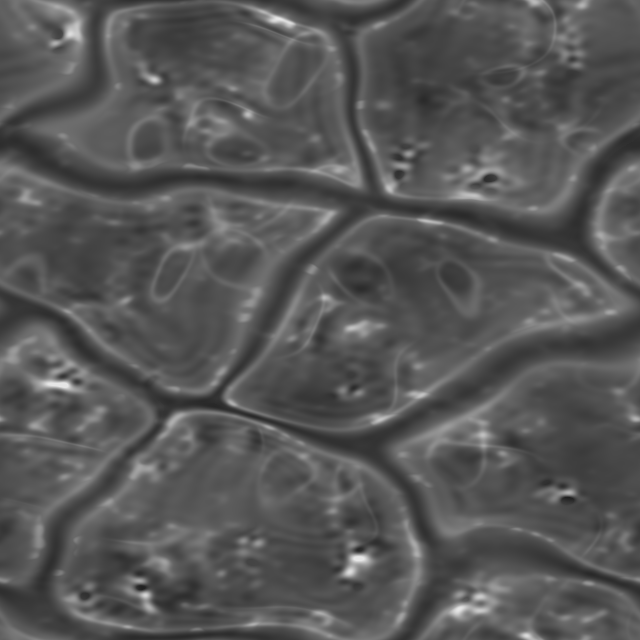
This texture is drawn by a WebGL 2 fragment shader. Its source:

```glsl
#version 300 es
precision highp float;
uniform vec2 u_resolution;
out vec4 fragColor;

const float TAU = 6.283185;
const vec2 CELLS = vec2(2.0, 3.0);       // large cells per tile
const vec2 STRETCH = vec2(0.8, 1.15);    // widens cells sideways
const vec2 BODIES = vec2(6.0, 6.0);      // inner bodies per tile
const float JITTER = 0.8;
const float CORNER = 0.014;              // rounding of cell corners
const float BASE_TONE = 0.322;
const float BROAD_TONE = 0.028;
const float WALL_DARK = 0.135;
const float WALL_WIDTH = 0.020;
const float RIM_LIGHT = 0.15;
const float RIM_WIDTH = 0.0075;
const float FLOW_TONE = 0.045;
const float FINE_TONE = 0.040;
const float RING_LIGHT = 0.10;
const float CLUMP_LIGHT = 0.27;
const int WAVES = 10;

vec3 hash3(vec2 p) {
    vec3 q = fract(vec3(p.xyx + 17.3) * vec3(0.1031, 0.1030, 0.0973));
    q += dot(q, q.yxz + 33.33);
    return fract((q.xxy + q.yzz) * q.zyx);
}

// Sum of sines with whole wave numbers: wraps, unit variance.
float waves(vec2 p, float freq, float seed) {
    float sum = 0.0;
    for (int i = 0; i < WAVES; i++) {
        vec3 h = hash3(vec2(float(i) * 3.7, seed * 11.3));
        float angle = 0.5 * TAU * (float(i) + h.x) / float(WAVES);
        vec2 k = round(freq * (0.6 + 0.8 * h.y) * vec2(0.8, 1.2) * vec2(cos(angle), sin(angle)));
        sum += sin(TAU * (dot(k, p) + h.z));
    }
    return sum * sqrt(2.0 / float(WAVES));
}

float bell(float x, float width) {
    x /= width;
    return exp(-x * x);
}

vec2 siteOffset(vec2 cell, vec2 p) {
    vec2 jitter = JITTER * (hash3(mod(cell, CELLS)).xy - 0.5);
    return ((cell + 0.5 + jitter) / CELLS - p) * STRETCH;
}

// x: rounded distance to the cell border, y: how level that border runs
vec2 cellWall(vec2 p) {
    vec2 home = floor(p * CELLS), nearest = vec2(9.0);
    for (int y = -2; y <= 2; y++)
    for (int x = -2; x <= 2; x++) {
        vec2 s = siteOffset(home + vec2(x, y), p);
        if (dot(s, s) < dot(nearest, nearest)) nearest = s;
    }
    float sum = 1e-20, level = 0.0;
    for (int y = -2; y <= 2; y++)
    for (int x = -2; x <= 2; x++) {
        vec2 s = siteOffset(home + vec2(x, y), p), gap = s - nearest;
        if (dot(gap, gap) < 1e-5) continue;
        vec2 normal = normalize(gap);
        float weight = exp(-dot(0.5 * (s + nearest), normal) / CORNER);
        sum += weight;
        level += weight * normal.y * normal.y;
    }
    return vec2(max(-CORNER * log(sum), 0.0), level / sum);
}

// x: tone of rings and their filling, y: density of bright clumps
vec2 innerBodies(vec2 p) {
    vec2 home = floor(p * BODIES), result = vec2(0.0);
    for (int y = -1; y <= 1; y++)
    for (int x = -1; x <= 1; x++) {
        vec2 cell = home + vec2(x, y);
        vec3 place = hash3(mod(cell, BODIES) + 31.0), kind = hash3(mod(cell, BODIES) + 57.0);
        vec2 v = p - (cell + 0.2 + 0.6 * place.xy) / BODIES;
        float c = cos(TAU * place.z), s = sin(TAU * place.z);
        v = mat2(c, s, -s, c) * v * vec2(0.85, 1.35);
        float r = length(v), radius = mix(0.025, 0.06, kind.y);
        float ring = bell(r - radius, 0.007) * (0.35 + 0.65 * smoothstep(-radius, radius, v.x));
        float fill = 1.0 - smoothstep(0.5 * radius, radius, r);
        result.x += step(kind.x, 0.55) * (RING_LIGHT * ring - 0.04 * fill);
        result.y += step(0.66, kind.x) * bell(r, mix(0.018, 0.034, kind.z));
    }
    return result;
}

void main() {
    vec2 p = gl_FragCoord.xy / u_resolution;
    // Bend the tissue and swirl its contents
    vec2 swirl = vec2(waves(p, 6.0, 3.0), waves(p, 6.0, 4.0));
    vec2 bent = p + 0.034 * vec2(waves(p, 2.0, 1.0), waves(p, 2.0, 2.0)) + 0.006 * swirl;
    vec2 inner = p + 0.010 * swirl;
    float broad = waves(p, 3.0, 5.0), patches = waves(p, 4.0, 6.0);
    float fine = waves(inner, 17.0, 7.0), grain = waves(p, 34.0, 8.0);
    vec2 wall = cellWall(bent);
    float d = wall.x, inside = smoothstep(0.02, 0.06, d);
    float detail = smoothstep(-0.9, 1.5, patches);
    // Dark walls with beaded light rims and parallel folds
    float width = WALL_WIDTH * mix(0.5, 1.15, wall.y) * (1.0 + 0.3 * clamp(broad, -1.5, 1.5));
    float bead = 0.35 + 0.5 * detail + 0.9 * smoothstep(0.5, 2.0, fine + 0.4 * grain);
    float tone = BASE_TONE + BROAD_TONE * (broad + 0.6 * patches);
    tone -= WALL_DARK * (0.75 + 0.35 * detail) * bell(d, width);
    tone += RIM_LIGHT * bead * bell(d - 1.7 * width, RIM_WIDTH) + 0.05 * bell(d - 2.0 * width, 0.02);
    tone += 0.045 * sin(TAU * 30.0 * d + 1.5 * broad) * exp(-d / 0.07) * inside;
    // Curled strands and fine texture
    float flow = waves(inner, 4.0, 9.0);
    float strands = sin(4.5 * flow + 1.2 * patches);
    tone += FLOW_TONE * strands * (0.35 + 0.65 * detail) * (0.3 + 0.7 * inside);
    tone += 0.08 * bell(flow - 0.3 * broad, 0.13) * detail * inside;
    float texture1 = fine + 0.45 * grain, glint = max(texture1 - 0.6, 0.0);
    tone += (FINE_TONE * texture1 + 0.05 * glint * glint) * (0.15 + 0.85 * detail) * (0.3 + 0.7 * inside);
    // Rings and sparkling clumps
    vec2 bodies = innerBodies(inner);
    float sparkle = max(0.55 + 0.4 * fine + 0.6 * grain, -0.6);
    tone += bodies.x * inside + CLUMP_LIGHT * bodies.y * sparkle * (0.25 + 0.75 * inside);
    fragColor = vec4(vec3(clamp(tone, 0.1, 0.9)), 1.0);
}
```
